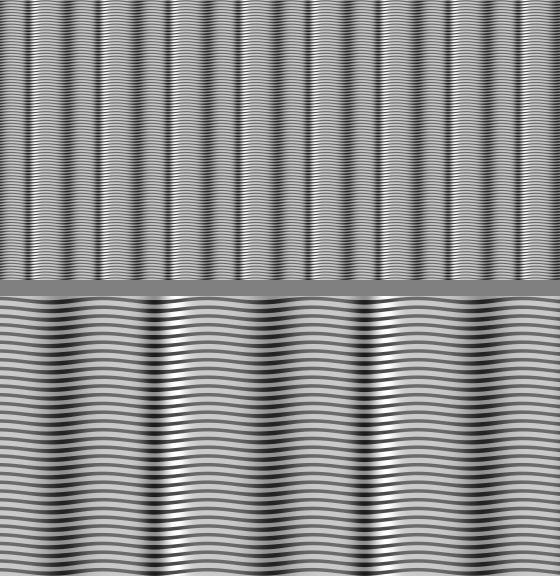
Top: the whole. Bottom: its middle third, enlarged.
Give the GLSL for this pattern, as a WebGL 1 fragment shader.

```glsl
precision highp float;
// Corrugated grey weave: fine horizontal threads cross a row of vertical folds.
// Each fold has a narrow shadow, a bright ridge and a wide shadow, which set
// the thread's grey, its thickness and a slight vertical bow.

uniform vec2 u_resolution;

#define FOLDS 8.0            // repeats across
#define THREADS 96.0         // repeats down
#define NARROW_SHADOW 0.405  // positions within a fold
#define RIDGE 0.505
#define WIDE_SHADOW 0.965
#define THREAD_INK 0.42      // greys on the flat part
#define GAP_PAPER 0.79
#define SHADOW_INK 0.11      // greys inside the shadows
#define SHADOW_PAPER 0.55
#define RIDGE_GAIN 0.22
#define BOW 0.22             // thread sag, in thread spacings

const float TAU = 6.2831853;

// Soft bump that wraps around the unit fold
float bump(float u, float center, float width) {
  float d = fract(u - center + 0.5) - 0.5;
  return exp(-d * d / (width * width));
}

// Box-filtered coverage of a stripe centred on whole numbers
float stripe(float t, float halfWidth, float pixel) {
  float d = abs(fract(t) - 0.5);
  float lo = max(d - 0.5 * pixel, -halfWidth);
  float hi = min(d + 0.5 * pixel, halfWidth);
  float wrapped = max(d + 0.5 * pixel - (1.0 - halfWidth), 0.0);
  return clamp((max(hi - lo, 0.0) + wrapped) / pixel, 0.0, 1.0);
}

void main() {
  vec2 uv = gl_FragCoord.xy / u_resolution;
  float u = fract(uv.x * FOLDS);

  // Light and shade across the fold
  float narrow = bump(u, NARROW_SHADOW, 0.062);
  float wide = bump(u, WIDE_SHADOW, 0.105);
  float ridge = bump(u, RIDGE, 0.055);
  float shadow = clamp(narrow + 0.92 * wide, 0.0, 1.0) * (1.0 - 0.6 * ridge);

  // Threads, thicker in the shadows
  float sag = BOW * cos(TAU * 2.0 * (u - NARROW_SHADOW));
  float halfWidth = mix(0.20, 0.26, shadow);
  float pixel = THREADS / u_resolution.y;
  float thread = stripe(uv.y * THREADS + sag, halfWidth, pixel);

  float ink = mix(THREAD_INK, SHADOW_INK, shadow) - 0.12 * ridge;
  float paper = mix(GAP_PAPER, SHADOW_PAPER, shadow) + RIDGE_GAIN * ridge;
  gl_FragColor = vec4(vec3(clamp(mix(paper, ink, thread), 0.0, 1.0)), 1.0);
}
```
